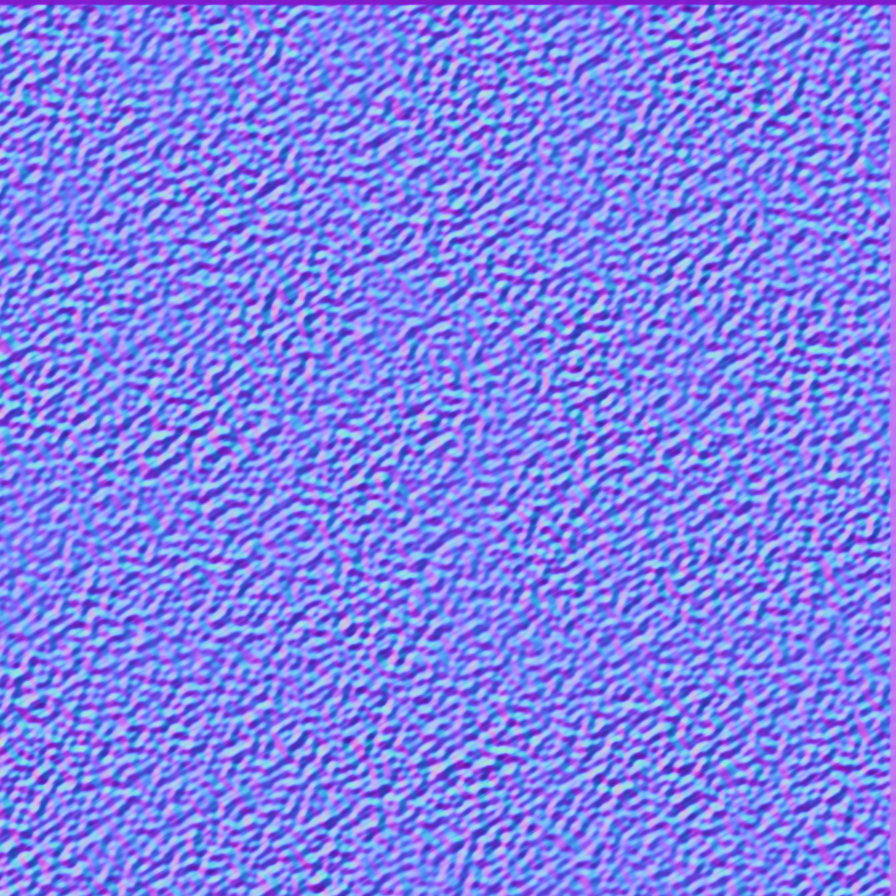
Write a three.js fragment shader that draws this texture map.

```glsl
// Tangent-space normal map of a fine, slightly slanted pebbled surface with bevelled top and right rims.
varying vec2 vUv;

#define GRAIN_FREQ vec2(82.0, 94.0)   // cells along and across the grain
#define GRAIN_ANGLE 0.56              // slant of the grain in radians
#define RELIEF vec2(0.42, 0.74)       // slope strength along and across
#define COARSE_SCALE 0.64             // frequency step to the coarser layer
#define COARSE_GAIN 0.5               // slope share of the coarser layer
#define PATCH_FREQ 8.0                // size of rough and calm areas
#define PATCH_DEPTH 0.5               // contrast between those areas
#define BLUE_SHADE vec2(0.16, 0.20)   // how far blue follows red and green
#define RIM_WIDTH vec2(0.0060, 0.0048)
#define TOP_TILT vec2(0.0, -1.4)
#define RIGHT_TILT vec2(0.6, -0.1)

// Unit gradient with a random direction for each lattice point.
vec2 randomGradient(vec2 cell) {
  vec3 p = fract(vec3(cell.xyx) * vec3(0.1031, 0.1030, 0.0973));
  p += dot(p, p.yzx + 33.33);
  float angle = 6.28318 * fract((p.x + p.y) * p.z);
  return vec2(cos(angle), sin(angle));
}

// Gradient noise: value in x, analytic derivative in yz.
vec3 gradientNoise(vec2 p) {
  vec2 i = floor(p);
  vec2 f = p - i;
  vec2 u = f * f * f * (f * (f * 6.0 - 15.0) + 10.0);
  vec2 du = 30.0 * f * f * (f - 1.0) * (f - 1.0);
  vec2 e = vec2(1.0, 0.0);
  vec2 ga = randomGradient(i);
  vec2 gb = randomGradient(i + e.xy);
  vec2 gc = randomGradient(i + e.yx);
  vec2 gd = randomGradient(i + e.xx);
  float a = dot(ga, f);
  float b = dot(gb, f - e.xy);
  float c = dot(gc, f - e.yx);
  float d = dot(gd, f - e.xx);
  float k = a - b - c + d;
  float value = a + u.x * (b - a) + u.y * (c - a) + u.x * u.y * k;
  vec2 slope = mix(mix(ga, gb, u.x), mix(gc, gd, u.x), u.y)
             + du * (u.yx * k + vec2(b, c) - a);
  return vec3(value, slope);
}

mat2 rotation(float angle) {
  float c = cos(angle), s = sin(angle);
  return mat2(c, s, -s, c);
}

// Height slope in canvas axes, summed over slanted layers.
vec2 grainSlope(vec2 uv) {
  vec2 slope = vec2(0.0);
  float scale = 1.0, gain = 1.0;
  for (int layer = 0; layer < 2; layer++) {
    float n = float(layer);
    mat2 turn = rotation(GRAIN_ANGLE + 0.3 * n);
    vec2 p = (uv * turn) * GRAIN_FREQ * scale + 100.0 + 37.7 * n;
    slope += turn * (gradientNoise(p).yz * RELIEF) * gain;
    scale *= COARSE_SCALE;
    gain *= COARSE_GAIN;
  }
  float roughness = 1.0 + PATCH_DEPTH * gradientNoise(uv * PATCH_FREQ + 11.3).x;
  return slope * roughness;
}

void main() {
  // Green points down the canvas, so only red takes the negated slope.
  vec2 tilt = grainSlope(vUv) * vec2(-1.0, 1.0);

  // Soft bevels along the right and top borders.
  vec2 rim = 0.9 * smoothstep(vec2(1.5), vec2(0.7), (1.0 - vUv) / RIM_WIDTH);
  tilt = mix(tilt, RIGHT_TILT, rim.x);
  tilt = mix(tilt, TOP_TILT, rim.y);

  // Encode the normal, with blue lifted on lit sides and sunk in shade.
  vec3 color = normalize(vec3(tilt, 1.0)) * 0.5 + 0.5;
  float shade = dot(color.rg - 0.5, BLUE_SHADE) - 0.01;
  color.b += shade * (1.0 - max(rim.x, rim.y));
  gl_FragColor = vec4(clamp(color, 0.0, 1.0), 1.0);
}
```
